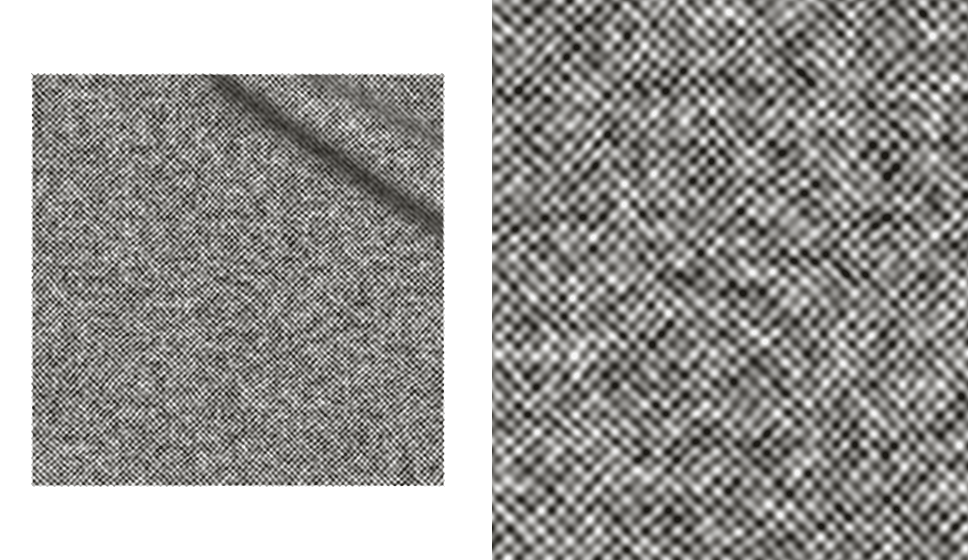
Left: the whole. Right: its middle third, enlarged.
Reproduce this texture procedurally as a WebGL 2 fragment shader.

```glsl
#version 300 es
precision highp float;

uniform vec2 u_resolution;
out vec4 fragColor;

const float TAU = 6.28318;

vec2 gradientAt(vec2 cell) {
    vec3 h = fract(cell.xyx * vec3(0.1031, 0.1030, 0.0973));
    h += dot(h, h.yzx + 33.33);
    float angle = TAU * fract((h.x + h.y) * h.z);
    return vec2(cos(angle), sin(angle));
}

float gradientNoise(vec2 p) {
    vec2 i = floor(p), f = fract(p);
    vec2 w = f * f * f * (f * (f * 6.0 - 15.0) + 10.0);
    float a = dot(gradientAt(i), f);
    float b = dot(gradientAt(i + vec2(1, 0)), f - vec2(1, 0));
    float c = dot(gradientAt(i + vec2(0, 1)), f - vec2(0, 1));
    float d = dot(gradientAt(i + vec2(1, 1)), f - vec2(1, 1));
    return mix(mix(a, b, w.x), mix(c, d, w.x), w.y);
}

// Soft band around a signed distance, with separate lower and upper widths
float band(float d, float below, float above) {
    float t = d / (d < 0.0 ? below : above);
    return exp(-t * t);
}

// Two crossing diagonals make staggered dots; a fold squeezes them into one
float weave(vec2 thread, float fold) {
    float lean = 0.7 * gradientNoise(thread * 0.4 + 71.0);
    float rising = cos(TAU * (thread.x - thread.y)) * (0.5 + 0.5 * lean);
    float falling = cos(TAU * (thread.x + thread.y)) * (0.5 - 0.5 * lean);
    return rising * (1.0 - 0.75 * fold) - falling;
}

void main() {
    // Swatch coordinates: 0 to 1 across the square of cloth
    vec2 q = (gl_FragCoord.xy - 0.5 * u_resolution) / (0.734 * u_resolution.y) + 0.5;

    // Creases running down to the right from the top edge
    float x = q.x - 0.434;
    float deep = (q.y - 1.0 + 0.69 * x - 0.06 * x * x) * 0.82;
    float shallow = (q.y - 0.993 + 0.535 * (q.x - 0.70)) * 0.88;
    float deepFold = band(deep, 0.036, 0.028) * smoothstep(-0.08, 0.05, x);
    float shallowFold = band(shallow, 0.024, 0.032);
    float ridge = band(deep - 0.075, 0.03, 0.03) * smoothstep(0.0, 0.15, x);
    float fold = max(deepFold, 0.85 * shallowFold);

    // Slightly uneven threads
    vec2 thread = q * 62.0;
    thread += 0.22 * vec2(gradientNoise(thread * 0.3), gradientNoise(thread * 0.3 + 40.0));
    thread += 0.5 * vec2(gradientNoise(q * 5.0 + 9.0), gradientNoise(q * 5.0 + 23.0));
    float dots = weave(thread, fold);

    // Grain from single yarns up to broad patches
    float grain = 0.32 * gradientNoise(thread * 1.3 + 5.0)
                + 0.20 * gradientNoise(thread * vec2(0.45, 0.6) + 17.0)
                + 0.06 * gradientNoise(q * 7.0 + 31.0);
    float strength = 0.31 + 0.18 * gradientNoise(thread * 0.55 + 53.0);

    // Light and shade of the cloth
    float tone = 0.51 + (strength * dots + grain) * (1.0 - 0.6 * fold);
    tone += 0.05 * ridge - 0.24 * deepFold - 0.09 * shallowFold;
    tone = clamp(tone, 0.09, 0.97);
    vec3 cloth = tone + vec3(0.008, 0.0, -0.018) * (1.0 - tone * tone);

    // Square outline, nibbled where the light dots meet the edge
    vec2 inset = 0.5 - abs(q - 0.5);
    float edge = min(inset.x, inset.y) - 0.002 * dots;
    float pixel = 1.0 / (0.734 * u_resolution.y);
    float soft = max(0.0028, 0.8 * pixel);
    float cover = smoothstep(-soft, soft, edge);

    fragColor = vec4(mix(vec3(1.0), cloth, cover), 1.0);
}
```
